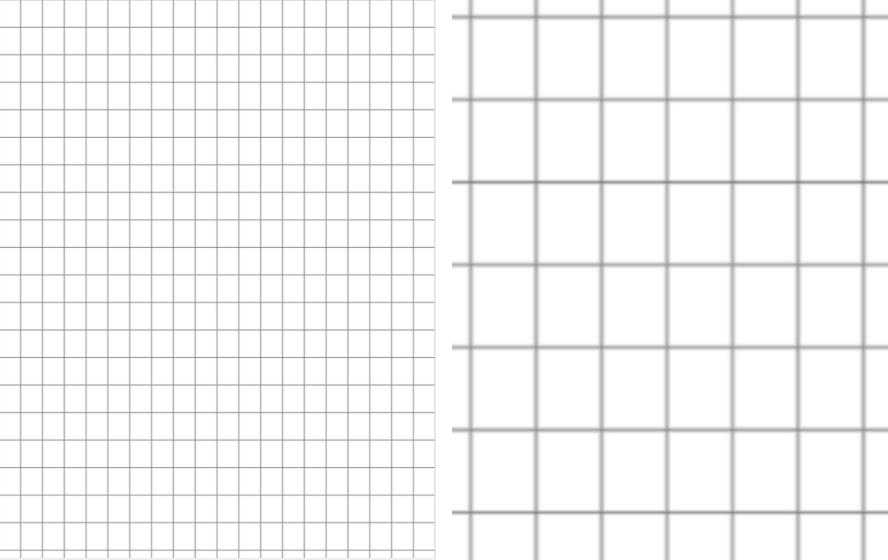
Left, the full canvas; right, a detail of the centre.
A Shadertoy shader for this pattern:

```glsl
// Squared paper: soft grey rules on white, with pale strips at the right and bottom edges.

const vec2 FIRST_LINE = vec2(0.0473, 0.0486);    // first rule from left and top, share of canvas
const vec2 CELL = vec2(0.05005, 0.04915);        // cell size, share of canvas
const float INK = 0.00080;                       // darkness times width, share of height
const float SPREAD_VERTICAL = 0.00116;           // softness of a rule, share of height
const float SPREAD_HORIZONTAL = 0.00108;
const float SPREAD_CRISP = 0.00086;              // every fourth horizontal rule is sharper
const float CRISP_PERIOD = 4.0;
const float TONE_VARIATION = 0.10;
const vec2 EDGE_STRIP = vec2(0.0026, 0.0036);    // right and bottom strips, share of height
const vec3 PAPER_COLOR = vec3(1.0);
const vec3 STRIP_COLOR = vec3(0.93);

float hash(float n) {
    return fract(sin(n * 12.9898) * 43758.5453);
}

// Gaussian rule whose total ink stays constant at any softness
float rule(float dist, float spread, float pixel) {
    float s = max(spread, 0.4 * pixel);
    return INK / (s * 2.5066) * exp(-0.5 * dist * dist / (s * s));
}

float tone(float id) {
    return 1.0 + TONE_VARIATION * (hash(id) - 0.5);
}

void mainImage(out vec4 fragColor, in vec2 fragCoord) {
    float pixel = 1.0 / iResolution.y;
    vec2 size = vec2(iResolution.x * pixel, 1.0);
    vec2 pos = fragCoord * pixel;

    // Nearest rule on each axis, counted from the top left
    vec2 fromTopLeft = vec2(pos.x, 1.0 - pos.y) / size;
    vec2 grid = (fromTopLeft - FIRST_LINE) / CELL;
    vec2 id = floor(grid + 0.5);
    vec2 dist = (grid - id) * CELL * size;

    // Darkness of both sets of rules
    float crisp = 1.0 - step(0.5, mod(id.y, CRISP_PERIOD));
    float spreadY = mix(SPREAD_HORIZONTAL, SPREAD_CRISP, crisp);
    float vertical = rule(dist.x, SPREAD_VERTICAL, pixel) * tone(id.x + 3.0);
    float horizontal = rule(dist.y, spreadY, pixel) * tone(id.y + 41.0);
    float ink = max(vertical, horizontal) + 0.4 * min(vertical, horizontal);
    vec3 color = PAPER_COLOR * (1.0 - ink);

    // Pale strips cover the rules at the right and bottom edges
    vec2 inset = vec2(size.x - pos.x, pos.y);
    vec2 cover = 1.0 - smoothstep(EDGE_STRIP - 0.5 * pixel, EDGE_STRIP + 0.5 * pixel, inset);
    color = mix(color, STRIP_COLOR, max(cover.x, cover.y));

    fragColor = vec4(color, 1.0);
}
```
